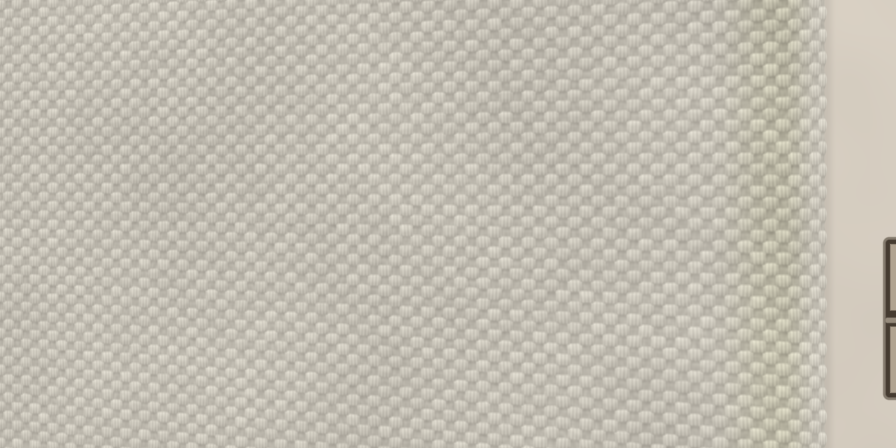
Write a WebGL 1 fragment shader that draws this texture.

```glsl
precision highp float;
// Cream basket-weave fabric panel, curving away at its right edge beside a plain wall with a metal latch.

uniform vec2 u_resolution;

const vec2 CANVAS = vec2(2.0, 1.0);         // working space: width, height
const vec2 PITCH = vec2(0.0388, 0.0407);    // spacing of tufts at the left side
const float PERSPECTIVE = 0.125;            // growth of the weave towards the right
const float TILT = 0.016;                   // slope of the rows
const float BEND_START = 1.74;              // where the fabric turns away
const float BEND_SQUEEZE = 45.0;
const float FABRIC_EDGE = 1.843;
const vec2 TUFT_SIZE = vec2(0.30, 0.275);   // half size, in pitches
const float TUFT_ROUND = 0.12;
const float RIBS = 6.5;                     // threads per pitch
const float RIB_DEPTH = 0.08;
const float TUFT_VARIATION = 0.13;
const vec3 FABRIC_DARK = vec3(0.640, 0.621, 0.582);
const vec3 FABRIC_LIGHT = vec3(0.890, 0.873, 0.825);
const vec3 OLIVE_SHADE = vec3(0.975, 0.980, 0.935);
const vec3 WALL = vec3(0.835, 0.802, 0.752);
const vec3 METAL = vec3(0.69, 0.64, 0.57);
const vec3 RECESS = vec3(0.27, 0.23, 0.19);
const vec2 LATCH_CENTRE = vec2(2.012, 0.289);
const vec2 LATCH_SIZE = vec2(0.041, 0.182);

float hash(vec2 p) {
  return fract(sin(dot(p, vec2(127.1, 311.7))) * 43758.55);
}

vec2 gradient(vec2 cell) {
  float angle = 6.2832 * hash(cell);
  return vec2(cos(angle), sin(angle));
}

float gradientNoise(vec2 p) {
  vec2 i = floor(p), f = fract(p);
  vec2 w = f * f * f * (f * (f * 6.0 - 15.0) + 10.0);
  vec2 e = vec2(1.0, 0.0);
  float low = mix(dot(gradient(i), f), dot(gradient(i + e), f - e), w.x);
  float high = mix(dot(gradient(i + e.yx), f - e.yx), dot(gradient(i + 1.0), f - 1.0), w.x);
  return mix(low, high, w.y);
}

float roundedBox(vec2 p, vec2 halfSize, float radius) {
  vec2 q = abs(p) - halfSize + radius;
  return length(max(q, 0.0)) + min(max(q.x, q.y), 0.0) - radius;
}

// Canvas position to weave units, one unit per tuft pitch
vec2 weaveSpace(vec2 p) {
  float depth = 1.0 + PERSPECTIVE * p.x;
  float bend = max(p.x - BEND_START, 0.0);
  float u = p.x / (depth * PITCH.x) + BEND_SQUEEZE * bend * bend;
  float v = (p.y - 0.5 + TILT * p.x) / (depth * PITCH.y);
  return vec2(u, v);
}

// Tone of the weave, from 0 in the gaps to 1 on the lit thread tops
float weaveTone(vec2 w, float pixel) {
  float soft = 0.06 + 0.5 * pixel;
  float ribFade = 1.0 - smoothstep(0.25, 0.75, pixel * RIBS);
  float tone = 0.33 + 0.16 * gradientNoise(w * vec2(6.0, 3.0));
  // Two staggered lattices: shadows first, then the raised tufts
  for (int k = 0; k < 2; k++) {
    vec2 q = fract(w + 0.5 * float(k)) - 0.5;
    float below = roundedBox(q + vec2(-0.02, 0.10), TUFT_SIZE, TUFT_ROUND);
    tone -= 0.20 * (1.0 - smoothstep(-0.08, 0.10, below));
  }
  for (int k = 0; k < 2; k++) {
    vec2 shifted = w + 0.5 * float(k);
    vec2 id = floor(shifted) + 37.0 * float(k);
    vec2 q = fract(shifted) - 0.5;
    float wobble = 0.035 * gradientNoise(w * 2.7 + 9.0);
    float d = roundedBox(q, TUFT_SIZE, TUFT_ROUND) + wobble;
    float lit = 0.59 + 0.26 * q.y / TUFT_SIZE.y - 0.08 * q.x / TUFT_SIZE.x;
    lit += TUFT_VARIATION * (hash(id) - 0.5);
    float lean = 0.12 * (hash(id + 5.3) - 0.5);
    lit += RIB_DEPTH * ribFade * cos(6.2832 * RIBS * (q.x + lean * q.y));
    tone = mix(tone, lit, 1.0 - smoothstep(-soft, soft, d));
  }
  return tone;
}

vec3 fabricColour(vec2 p, float pixel) {
  vec2 w = weaveSpace(p);
  float depth = 1.0 + PERSPECTIVE * p.x;
  float tone = weaveTone(w, pixel / (PITCH.x * depth * depth));
  tone += 0.11 * gradientNoise(p * vec2(3.0, 2.5)) + 0.14 * gradientNoise(w * 4.3);
  // The turn of the fabric deepens the gaps, then catches light at the rim
  float turn = smoothstep(1.58, 1.73, p.x) * (1.0 - smoothstep(1.75, 1.83, p.x));
  tone = mix(tone, (tone - 0.45) * 1.25 + 0.45, turn);
  tone += 0.12 * smoothstep(1.76, 1.83, p.x);
  return mix(FABRIC_DARK, FABRIC_LIGHT, tone) * mix(vec3(1.0), OLIVE_SHADE, turn);
}

vec3 wallColour(vec2 p, float pixel) {
  vec3 colour = WALL * (1.0 + 0.02 * gradientNoise(p * 5.0) + 0.02 * (p.y - 0.5));
  colour *= 1.0 - 0.07 * (1.0 - smoothstep(0.0, 0.025, p.x - FABRIC_EDGE));
  // Latch: dark recess, metal plate and a hook across the middle
  vec2 q = p - LATCH_CENTRE;
  float d = roundedBox(q, LATCH_SIZE, 0.014);
  colour = mix(colour, METAL * 0.75, 1.0 - smoothstep(-pixel, pixel, d));
  colour = mix(colour, RECESS, 1.0 - smoothstep(-pixel, pixel, d + 0.006));
  float plate = max(d + 0.016, 0.018 - abs(q.y));
  colour = mix(colour, METAL, 1.0 - smoothstep(-pixel, pixel, plate));
  float hook = roundedBox(q + vec2(0.022, 0.004), vec2(0.014, 0.006), 0.005);
  return mix(colour, METAL * 0.85, 1.0 - smoothstep(-pixel, pixel, hook));
}

void main() {
  vec2 p = gl_FragCoord.xy / u_resolution * CANVAS;
  float pixel = CANVAS.y / u_resolution.y;
  float rim = FABRIC_EDGE + 0.003 * cos(6.2832 * weaveSpace(p).y);
  float onWall = smoothstep(-pixel, pixel, p.x - rim);
  vec3 colour = mix(fabricColour(p, pixel), wallColour(p, pixel), onWall);
  gl_FragColor = vec4(clamp(colour, 0.0, 1.0), 1.0);
}
```
